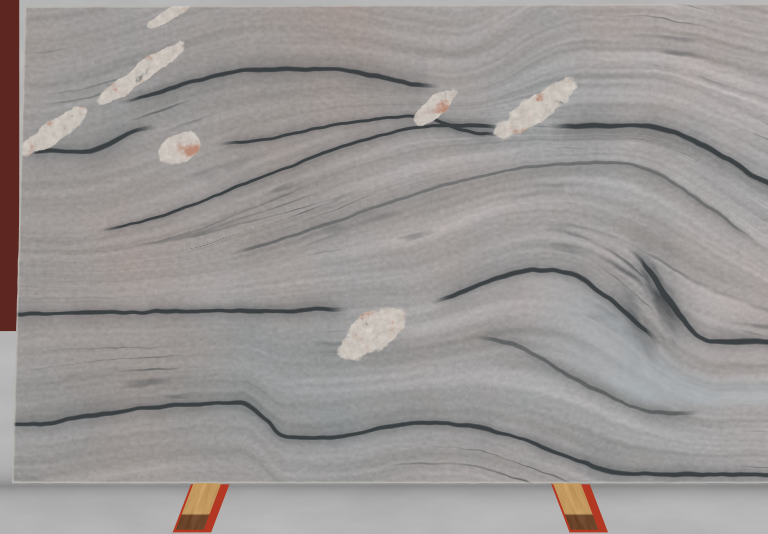
This texture is drawn by a Shadertoy shader. Its source:

```glsl
// A polished grey stone slab resting on two timber blocks in a workshop.
// Five boundary curves bend a layer coordinate; gradient noise along it makes
// the bands, distances to the curves ink the veins, warped ellipses are quartz.
#define ramp smoothstep

vec2 hashGradient(vec2 cell) {
    vec2 k = vec2(dot(cell, vec2(127.1, 311.7)), dot(cell, vec2(269.5, 183.3)));
    return 2.0 * fract(sin(k) * 43758.5) - 1.0;
}

float noise(vec2 p) {
    vec2 i = floor(p), f = p - i, e = vec2(1, 0);
    vec2 u = f * f * (3.0 - 2.0 * f);
    float low = mix(dot(hashGradient(i), f), dot(hashGradient(i + e), f - e), u.x);
    float high = mix(dot(hashGradient(i + e.yx), f - e.yx), dot(hashGradient(i + 1.0), f - 1.0), u.x);
    return mix(low, high, u.y);
}

float fbm(vec2 p) {
    float sum = 0.0, amp = 0.6;
    for (int i = 0; i < 4; i++) {
        sum += amp * noise(p);
        p = p * 2.03 + 7.1;
        amp *= 0.55;
    }
    return sum;
}

float span(float a, float b, float x) { return ramp(a - 0.02, a + 0.03, x) * (1.0 - ramp(b - 0.03, b + 0.02, x)); }
float inside(float d) { return clamp(0.5 - d * iResolution.y, 0.0, 1.0); }
float box(vec2 p, float w, float h) { return inside(max(abs(p.x) - w, abs(p.y) - h)); }

// Dark core with a soft halo, corrected for the steepness of the curve
float vein(float d, float w) {
    d = abs(d) / max(length(vec2(dFdx(d), dFdy(d))) * iResolution.y, 0.7);
    float core = 1.0 - ramp(w * 0.4, w + 1.0 / iResolution.y, d);
    return max(core, 0.38 * exp(-d / (w * 3.0)));
}

vec3 stone(vec2 p) {
    vec2 w = p + 0.009 * vec2(fbm(p * 7.0), fbm(p * 7.0 + 9.0)) + 0.003 * noise(p * 36.0);
    float x = w.x, y = w.y;

    // Layer boundaries from bottom to top
    float level[5];
    level[0] = 0.204 + 0.04 * ramp(0.0, 0.4, x) - 0.063 * ramp(0.45, 0.54, x)
             + 0.025 * ramp(0.6, 0.8, x) - 0.095 * ramp(0.85, 1.2, x);
    level[1] = 0.412 + 0.013 * x + 0.07 * ramp(0.75, 1.0, x) - 0.2 * ramp(1.03, 1.35, x);
    level[2] = 0.49 + 0.205 * ramp(0.2, 1.1, x) - 0.2 * ramp(1.15, 1.55, x);
    level[3] = 0.56 + 0.205 * ramp(0.1, 0.85, x) - 0.14 * ramp(1.2, 1.55, x);
    level[4] = 0.77 + 0.1 * ramp(0.05, 0.5, x) - 0.035 * ramp(0.6, 0.85, x)
             + 0.1 * ramp(0.85, 1.1, x) - 0.05 * ramp(1.2, 1.5, x);
    float layer = (min(y - level[0], 0.0) + max(y - level[4], 0.0)) / 0.2;
    for (int i = 0; i < 4; i++)
        layer += clamp((y - level[i]) / (level[i + 1] - level[i]), 0.0, 1.0);

    // Fine sediment bands, paler to the right
    float fine = 1.0 - ramp(0.3, 0.9, fwidth(layer * 20.0));
    float bands = 0.5 * noise(vec2(x * 1.3, layer * 4.0))
                + 0.45 * noise(vec2(x * 2.0, layer * 10.0 + 5.0))
                + 0.4 * fine * noise(vec2(x * 3.0, layer * 24.0));
    float right = ramp(0.5, 1.35, p.x);
    float tone = 0.4 + 0.2 * right + bands * (0.5 + 0.4 * right) + 0.22 * fbm(p * 3.0);
    tone += 0.2 * noise(p * vec2(90, 130)) + 0.13 * noise(p * 210.0);
    float lensBase = y - 0.37 + 0.143 * ramp(0.88, 1.25, x);
    float lens = ramp(0.0, 0.03, lensBase) * ramp(-0.01, 0.04, level[1] - y) * ramp(0.95, 1.2, x);
    tone = mix(tone, 0.85 + 0.3 * fbm(p * 40.0), 0.6 * lens);
    vec3 col = mix(vec3(0.52, 0.51, 0.50), vec3(0.75, 0.73, 0.73), tone);
    col += vec3(-0.022, 0.002, 0.012) * (2.5 * fbm(p * 2.5 + 3.0) + lens);

    // Main veins, then the short branches and the steep fold
    float swell = 0.0045 + 0.0035 * noise(p * vec2(14, 5));
    float ink = vein(y - level[0], swell);
    ink += vein(y - level[1], swell) * (span(0.0, 0.64, x) + span(0.82, 1.22, x));
    ink += vein(y - level[2], swell * 0.7) * 0.5 * span(0.45, 1.4, x);
    ink += vein(y - level[3], swell * mix(0.6, 1.3, right)) * (span(0.2, 0.93, x) + span(1.04, 1.6, x));
    ink += vein(y - level[4], swell) * span(0.24, 0.81, x);
    ink += vein(y - 0.73 - 0.05 * ramp(0.4, 0.75, x) + 0.03 * ramp(0.78, 0.9, x), 0.003) * span(0.42, 0.93, x);
    ink += vein(y - 0.715 - 0.045 * ramp(0.15, 0.28, x), swell) * span(0.04, 0.28, x);
    ink += vein(lensBase, swell) * 0.6 * span(0.9, 1.3, x);
    ink += vein(y - 0.53 + 0.17 * ramp(1.17, 1.33, x), swell * 1.3) * span(1.19, 1.6, x);
    vec2 fold = (p - vec2(1.22, 0.435)) / vec2(0.045, 0.085);
    ink += exp(-dot(fold, fold)) * ramp(-0.25, 0.45, fbm(vec2(p.x * 24.0 + p.y * 15.0, p.y * 9.0)));

    // Broken hairlines following the layers
    float hair = abs(noise(vec2(x * 1.6, layer * 6.0 + 20.0)));
    ink = max(ink, 0.65 * ramp(0.0, 0.4, fbm(p * vec2(3, 6) + 12.0)) * (1.0 - ramp(0.0, 0.07, hair)));
    col = mix(col, vec3(0.2, 0.22, 0.23), 0.92 * min(ink, 1.0));

    // Quartz pockets: centre, half length, half width
    vec4 pocket[7] = vec4[7](vec4(0.1, 0.755, 0.075, 0.022), vec4(0.26, 0.86, 0.11, 0.018),
        vec4(0.335, 0.72, 0.045, 0.028), vec4(0.815, 0.8, 0.05, 0.02), vec4(1.005, 0.797, 0.095, 0.026),
        vec4(0.697, 0.376, 0.075, 0.038), vec4(0.32, 0.975, 0.05, 0.014));
    float quartz = 0.0, ragged = 0.65 * fbm(p * 24.0);
    for (int i = 0; i < 7; i++) {
        vec2 q = mat2(0.825, -0.565, 0.565, 0.825) * (p - pocket[i].xy);
        quartz = max(quartz, 1.0 - ramp(0.85, 1.0, length(q / pocket[i].zw) + ragged));
    }
    vec3 crystal = vec3(0.8, 0.77, 0.74) + 0.16 * fbm(p * 70.0);
    crystal = mix(crystal, vec3(0.7, 0.47, 0.38), 0.8 * ramp(0.08, 0.4, fbm(p * 27.0 + 4.0)));
    crystal = mix(crystal, vec3(0.33, 0.35, 0.36), 0.8 * ramp(0.2, 0.45, fbm(p * 33.0 + 31.0)));
    return mix(col, crystal, 0.92 * quartz);
}

// Floor, red post, and timber blocks on red rails leaning opposite ways
vec3 workshop(vec2 p) {
    vec3 col = vec3(0.71) + 0.07 * fbm(p * vec2(5, 14));
    col *= 1.0 - 0.25 * exp(-abs(p.y - 0.09) * 60.0);
    col = mix(col, vec3(0.37, 0.15, 0.13), box(p - vec2(0.005, 0.7), 0.031, 0.32));
    for (float side = -1.0; side < 2.0; side += 2.0) {
        vec2 q = p - vec2(0.725 + 0.353 * side, 0.052);
        q.x += 0.38 * side * q.y;
        col = mix(col, vec3(0.7, 0.22, 0.14), box(q - vec2(0.006, -0.004), 0.036, 0.045));
        vec3 wood = mix(vec3(0.42, 0.27, 0.17), vec3(0.76, 0.6, 0.38), ramp(-0.018, -0.013, q.y));
        col = mix(col, wood + 0.12 * fbm(q * vec2(150, 20)), box(q, 0.026, 0.044));
    }
    return col;
}

void mainImage(out vec4 fragColor, in vec2 fragCoord) {
    vec2 p = fragCoord / iResolution.y;
    float edge = max(0.02 + 0.027 * p.y - p.x, max(0.095 - p.y, p.y - 0.988 - 0.004 * p.x));
    edge += 0.0015 * noise(p * 40.0);
    vec3 slab = mix(stone(p), vec3(0.78, 0.77, 0.74), 0.6 * ramp(-0.005, -0.001, edge));
    fragColor = vec4(mix(workshop(p), slab, inside(edge)), 1.0);
}
```
